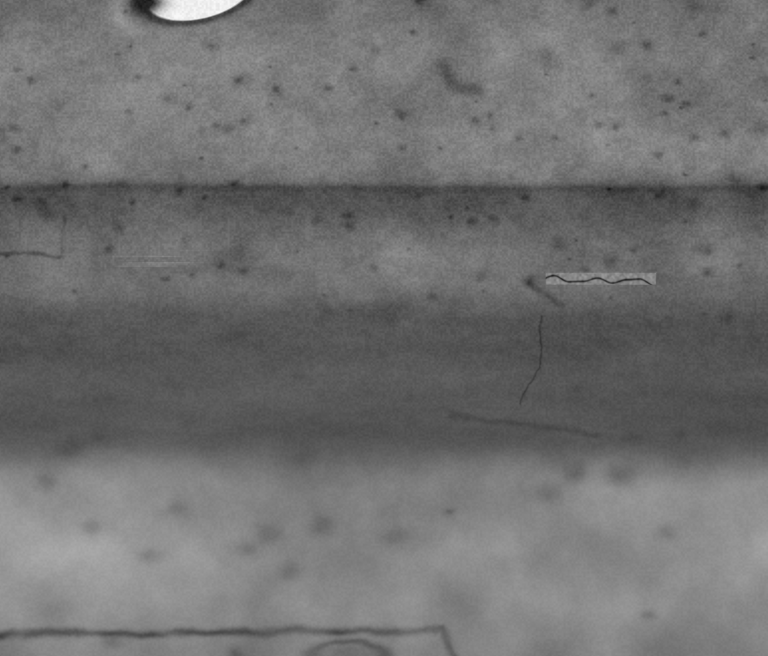
Write a Shadertoy shader that draws this texture.

```glsl
#define LEDGE_TOP 0.714
#define LEDGE_BOTTOM 0.520
#define SHADOW_BOTTOM 0.307
#define MOTTLE 0.17
#define GRAIN 0.075
#define PIT_DEPTH 0.13

float hash(vec2 p) {
    vec3 q = fract(vec3(p.xyx) * 0.1031);
    q += dot(q, q.yzx + 33.33);
    return fract((q.x + q.y) * q.z);
}

float noise(vec2 p) {
    vec2 i = floor(p), f = fract(p);
    f = f * f * (3.0 - 2.0 * f);
    return mix(mix(hash(i), hash(i + vec2(1, 0)), f.x),
               mix(hash(i + vec2(0, 1)), hash(i + vec2(1, 1)), f.x), f.y);
}

float fbm(vec2 p) {
    float sum = 0.0, amp = 0.5;
    for (int i = 0; i < 5; i++) {
        sum += amp * noise(p);
        p = mat2(1.6, 1.2, -1.2, 1.6) * p + 17.3;
        amp *= 0.5;
    }
    return sum;
}

// Soft elliptical spot
float blob(vec2 p, vec2 center, vec2 radius) {
    vec2 d = (p - center) / radius;
    return exp(-dot(d, d));
}

float segment(vec2 p, vec2 a, vec2 b) {
    vec2 d = b - a;
    return length(p - a - d * clamp(dot(p - a, d) / dot(d, d), 0.0, 1.0));
}

float stroke(float dist, float width) {
    return exp(-dist * dist / (width * width));
}

// Randomly placed dark pits, one candidate per cell
float pits(vec2 p, float scale, float density) {
    vec2 q = p * scale, cell = floor(q);
    float sum = 0.0;
    for (int y = -1; y <= 1; y++)
    for (int x = -1; x <= 1; x++) {
        vec2 id = cell + vec2(x, y);
        vec2 center = id + vec2(hash(id + 3.1), hash(id + 71.7));
        float r = mix(0.08, 0.26, hash(id + 29.0));
        sum += step(hash(id + 11.0), density) * blob(q, center, vec2(r * 1.25, r));
    }
    return min(sum, 1.0);
}

// Vertical light profile: wall, ledge, shadow, floor
float profile(vec2 p, float wobble) {
    float y = p.y + wobble;
    float wall = 0.495 - 0.05 * smoothstep(0.88, 1.0, y);
    wall -= 0.13 * exp(-max(y - LEDGE_TOP, 0.0) / 0.018);
    float ledge = mix(0.32, 0.425, smoothstep(LEDGE_TOP, 0.61, y));
    ledge = mix(0.335, ledge, smoothstep(LEDGE_BOTTOM - 0.005, 0.57, y));
    float shadow = 0.325 + 0.02 * blob(p, vec2(0.3, 0.40), vec2(0.6, 0.06));
    float ground = 0.52 - 0.03 * smoothstep(0.08, 0.0, y);
    float v = mix(ground, shadow, smoothstep(SHADOW_BOTTOM - 0.055, SHADOW_BOTTOM + 0.035, y));
    v = mix(v, ledge, smoothstep(LEDGE_BOTTOM - 0.008, LEDGE_BOTTOM + 0.008, y));
    v = mix(v, wall, smoothstep(LEDGE_TOP - 0.006, LEDGE_TOP + 0.008, y));
    return v - 0.05 * stroke(y - LEDGE_TOP, 0.007);
}

void mainImage(out vec4 fragColor, in vec2 fragCoord) {
    vec2 p = fragCoord / iResolution.y;
    float px = 1.0 / iResolution.y;
    vec2 rough = vec2(fbm(p * 22.0), fbm(p * 22.0 + 40.0)) - 0.48;
    vec2 w = p + rough * 0.018;
    float v = profile(p, 0.012 * (fbm(vec2(p.x * 7.0, 3.0)) - 0.5));

    // Broad light and dark patches
    v += 0.08 * blob(p, vec2(0.12, 0.18), vec2(0.18, 0.12));
    v += 0.06 * blob(p, vec2(1.16, 0.14), vec2(0.13, 0.12));
    v -= 0.05 * blob(p, vec2(0.46, 0.25), vec2(0.18, 0.07));
    v -= 0.05 * blob(p, vec2(1.08, 0.88), vec2(0.16, 0.08));
    v += 0.05 * blob(p, vec2(1.12, 0.77), vec2(0.15, 0.03));
    v += 0.05 * blob(p, vec2(0.53, 0.60), vec2(0.14, 0.05));
    v -= 0.05 * blob(w, vec2(0.29, 0.59), vec2(0.12, 0.022));

    // Mottling, streaked sideways inside the shadow
    float shade = smoothstep(0.29, 0.35, p.y) * smoothstep(0.55, 0.50, p.y);
    float sharp = smoothstep(0.2, 0.75, p.y);
    float mottle = mix(fbm(p * 13.0), fbm(p * vec2(7.0, 28.0)), shade) - 0.48;
    v += MOTTLE * mottle * mix(1.0, 0.55, shade);
    v += 0.09 * sharp * (fbm(p * vec2(55.0, 75.0)) - 0.48);
    float spots = pits(w, 15.0, 0.22) * 0.7 + pits(w + 5.0, 36.0, 0.13) * sharp;
    v -= PIT_DEPTH * spots * mix(1.0, 0.3, shade);

    // Dark stains and cracks
    float bruise = min(segment(w, vec2(0.674, 0.905), vec2(0.688, 0.872)),
                       segment(w, vec2(0.688, 0.872), vec2(0.728, 0.864)));
    v -= 0.12 * stroke(bruise, 0.011);
    v -= 0.16 * blob(w, vec2(0.805, 0.572), vec2(0.012, 0.010));
    v -= 0.08 * stroke(segment(w, vec2(0.805, 0.566), vec2(0.86, 0.535)), 0.006);
    float leftCrack = segment(w, vec2(0.0, 0.617), vec2(0.09, 0.609));
    v -= 0.12 * stroke(leftCrack, 0.004);
    v -= 0.06 * stroke(segment(w, vec2(0.095, 0.609), vec2(0.102, 0.673)), 0.004);
    float hairline = min(segment(w, vec2(0.828, 0.514), vec2(0.821, 0.438)),
                         segment(w, vec2(0.821, 0.438), vec2(0.793, 0.385)));
    v -= 0.08 * stroke(hairline, 0.002);
    v -= 0.05 * stroke(segment(w, vec2(0.69, 0.372), vec2(0.91, 0.335)), 0.005);
    float scratch = smoothstep(0.55, 0.9, noise(p * vec2(9.0, 330.0)));
    v += 0.08 * scratch * blob(p, vec2(0.28, 0.603), vec2(0.11, 0.018));

    // Groove and ring along the floor
    float groove = min(segment(w, vec2(0.0, 0.033), vec2(0.67, 0.041)),
                       segment(w, vec2(0.67, 0.041), vec2(0.698, -0.01)));
    v -= 0.17 * stroke(groove, 0.0065) * (0.6 + 0.8 * noise(p * 35.0));
    float ring = (length((w - vec2(0.53, 0.0)) / vec2(0.055, 0.022)) - 1.0) * 0.025;
    v -= 0.13 * stroke(ring, 0.006) + 0.06 * smoothstep(0.0, -0.02, ring);

    // Pale strip split by a wavering crack
    vec2 s = p - vec2(0.916, 0.575);
    vec2 box = abs(s) - vec2(0.084, 0.009);
    float strip = smoothstep(px, -px, max(box.x, box.y));
    float wave = 0.014 * (noise(vec2(p.x * 45.0, 2.0)) - 0.5) - 0.3 * max(s.x - 0.06, 0.0);
    float pale = 0.53 + 0.12 * (noise(p * 260.0) - 0.5);
    pale -= 0.32 * stroke(s.y - wave, 0.0018);
    v = mix(v, pale, strip);

    // Bright disc cut by the upper border, with a dark chipped rim
    vec2 d = mat2(0.97, -0.24, 0.24, 0.97) * (p - vec2(0.305, 1.012));
    float disc = (length(d / vec2(0.082, 0.040)) - 1.0) * 0.045;
    v += 0.09 * stroke(disc - 0.025, 0.010) * smoothstep(0.26, 0.18, p.x);
    v -= 0.20 * stroke(disc - 0.004, 0.006);
    v = mix(v, 0.94, smoothstep(0.002, -0.002, disc));
    v = mix(v, 0.13, min(1.0, 1.3 * blob(w, vec2(0.222, 0.994), vec2(0.024, 0.013))));

    v += GRAIN * (noise(p * 330.0) - 0.5) * mix(0.4, 1.0, sharp);
    fragColor = vec4(vec3(clamp(v, 0.0, 1.0)), 1.0);
}
```
